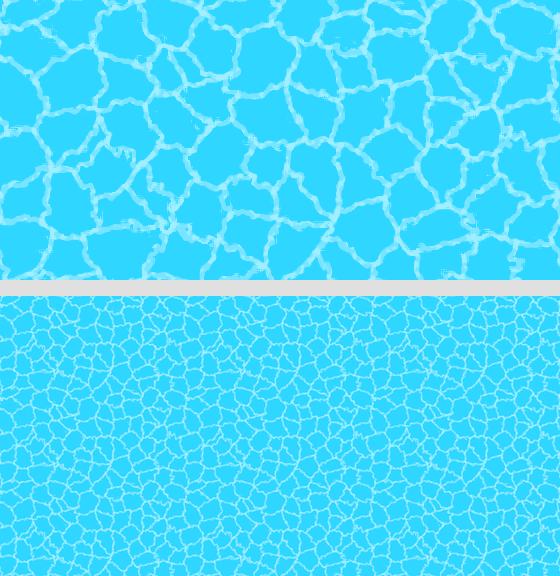
Top, the tile; bottom, the same tile 3 across and 3 down.
Give the GLSL for this texture, as a Shadertoy shader.

```glsl
// Tiling pool water: pale, wobbly caustic lines netted over bright cyan.
#define GRID vec2(12.0, 6.0)     // cells across and up the tile
#define JITTER 0.94              // irregularity of the cells
#define HALF_WIDTH 0.061         // half the line width, in cells
#define EDGE_WOBBLE 0.30         // raggedness of the line width
#define BEND 0.26                // slow bending of the lines
#define RIPPLE 0.17              // medium waves in the lines
#define CRINKLE 0.055            // fine kinks in the lines
#define FLECK_SCALE 6.0          // flecks per cell, whole number
#define FLECK_LEVEL 0.12         // noise level above which flecks glow

const vec3 WATER = vec3(0.185, 0.84, 1.0);
const vec3 LINE = vec3(0.47, 0.895, 1.0);
const vec3 GLOW = vec3(0.63, 0.935, 1.0);

// Random pair in 0..1 for a lattice point that wraps at the period
vec2 hash2(vec2 cell, vec2 period, float seed) {
    uvec2 c = uvec2(mod(cell, period));
    uint h = c.x * 1973u + c.y * 9277u + uint(seed) * 26699u + 1013u;
    h = (h ^ (h >> 15u)) * 73244475u;
    h = (h ^ (h >> 13u)) * 73244475u;
    h ^= h >> 16u;
    return vec2(h & 65535u, h >> 16u) / 65535.0;
}

float slope(vec2 cell, vec2 offset, vec2 period, float seed) {
    float angle = 6.28318 * hash2(cell, period, seed).x;
    return dot(vec2(cos(angle), sin(angle)), offset);
}

// Gradient noise, wrapping with the tile for whole-number scales
float noise(vec2 p, float scale, float seed) {
    vec2 period = GRID * scale;
    p *= scale;
    vec2 i = floor(p), f = fract(p);
    vec2 u = f * f * f * (f * (f * 6.0 - 15.0) + 10.0);
    vec2 e = vec2(1.0, 0.0);
    float low = mix(slope(i, f, period, seed),
                    slope(i + e.xy, f - e.xy, period, seed), u.x);
    float high = mix(slope(i + e.yx, f - e.yx, period, seed),
                     slope(i + e.xx, f - e.xx, period, seed), u.x);
    return mix(low, high, u.y);
}

vec2 noise2(vec2 p, float scale, float seed) {
    return vec2(noise(p, scale, seed), noise(p, scale, seed + 1.0));
}

vec2 site(vec2 cell) {
    return cell + 0.5 + JITTER * (hash2(cell, GRID, 7.0) - 0.5);
}

// Distances to the nearest and second nearest cell border, with the
// stretching of the warp divided out so that lines keep their width
vec2 borders(vec2 q, vec2 qdx, vec2 qdy) {
    vec2 base = floor(q), home = base;
    vec2 toHome = vec2(9.0);
    for (int y = -2; y <= 2; y++)
    for (int x = -2; x <= 2; x++) {
        vec2 cell = base + vec2(x, y);
        vec2 r = site(cell) - q;
        if (dot(r, r) < dot(toHome, toHome)) { toHome = r; home = cell; }
    }
    vec2 nearest = vec2(9.0);
    for (int y = -2; y <= 2; y++)
    for (int x = -2; x <= 2; x++) {
        if (x == 0 && y == 0) continue;
        vec2 r = site(home + vec2(x, y)) - q;
        vec2 normal = normalize(r - toHome);
        float stretch = length(vec2(dot(normal, qdx), dot(normal, qdy)));
        float d = dot(0.5 * (r + toHome), normal) / max(stretch, 0.35);
        nearest = d < nearest.x ? vec2(d, nearest.x)
                                : vec2(nearest.x, min(nearest.y, d));
    }
    return nearest;
}

void mainImage(out vec4 fragColor, in vec2 fragCoord) {
    vec2 p = fragCoord / iResolution.xy * GRID;
    float pixel = GRID.y / iResolution.y;

    // Warp the plane so that straight borders wander and kink
    vec2 q = p + BEND * noise2(p, 1.0, 11.0)
               + RIPPLE * noise2(p, 3.0, 21.0)
               + CRINKLE * noise2(p, 7.0, 31.0);
    vec2 d = borders(q, dFdx(q) / pixel, dFdy(q) / pixel);

    // Translucent strokes, with edges smoothed over about a pixel
    float halfWidth = HALF_WIDTH * (1.0 + EDGE_WOBBLE * noise(p, 8.0, 41.0));
    float soft = 0.75 * pixel;
    vec2 cover = 1.0 - smoothstep(halfWidth - soft, halfWidth + soft, d);

    // Brighter where strokes overlap and in flecks along them
    float fleck = noise(p, FLECK_SCALE, 51.0)
                + 0.4 * noise(p, 2.0 * FLECK_SCALE, 61.0);
    float glow = smoothstep(FLECK_LEVEL - 0.12, FLECK_LEVEL + 0.12, fleck);
    glow = max(0.85 * glow, cover.y);

    vec3 color = mix(WATER, mix(LINE, GLOW, glow), cover.x);
    fragColor = vec4(color, 1.0);
}
```
